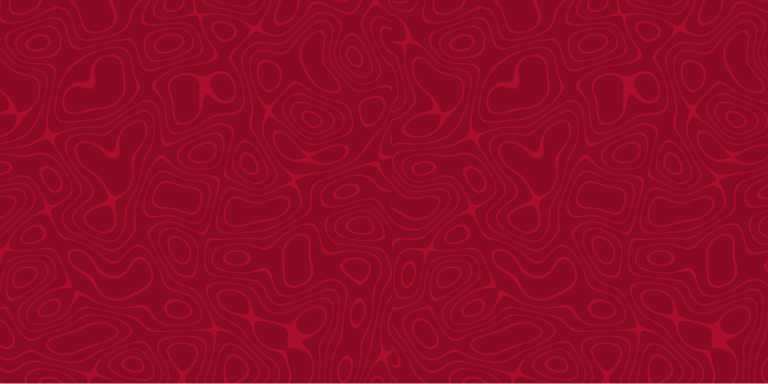
Reproduce this pattern procedurally as a Shadertoy shader.

```glsl
// Random unit gradient for a lattice point
vec2 latticeGradient(vec2 cell) {
    vec3 q = fract(cell.xyx * vec3(0.1031, 0.1030, 0.0973) + 0.37);
    q += dot(q, q.yzx + 33.33);
    float angle = 6.2831853 * fract((q.x + q.y) * q.z);
    return vec2(cos(angle), sin(angle));
}

// Round, fading tilt around one lattice point
float tilt(vec2 cell, vec2 offset) {
    float falloff = max(0.5 - dot(offset, offset), 0.0);
    falloff *= falloff;
    return falloff * falloff * dot(latticeGradient(cell), offset);
}

// Simplex noise: evenly sized round hills and hollows
float simplexNoise(vec2 p) {
    const float skew = 0.366025, unskew = 0.211325;
    vec2 cell = floor(p + (p.x + p.y) * skew);
    vec2 a = p - cell + (cell.x + cell.y) * unskew;
    vec2 side = a.x > a.y ? vec2(1, 0) : vec2(0, 1);
    vec2 b = a - side + unskew;
    vec2 c = a - 1.0 + 2.0 * unskew;
    return 70.0 * (tilt(cell, a) + tilt(cell + side, b) + tilt(cell + 1.0, c));
}

// Terrain height, counted in contour levels
float terrain(vec2 p) {
    return 3.9 * simplexNoise(p * 4.2 + vec2(23.3, 41.7)) + 0.4;
}

void mainImage(out vec4 fragColor, in vec2 fragCoord) {
    vec2 p = fragCoord / iResolution.y;
    float pixel = 1.0 / iResolution.y;

    // Faint hairline along the lower edge
    float edge = clamp((0.0013 - p.y) / pixel + 0.5, 0.0, 1.0);

    // The sheet is laid a second time, with a seam near the middle
    if (p.x > 1.02) p.x -= 1.104;

    // Slope per pixel, sampled within the sheet so the seam stays clean
    float height = terrain(p);
    vec2 slope = vec2(terrain(p + vec2(pixel, 0.0)), terrain(p + vec2(0.0, pixel))) - height;
    float blur = max(1.2 * length(slope), 0.001);

    // Bands of fixed height range: thin on slopes, wide on saddles and tops
    float levelDistance = abs(fract(height) - 0.5);
    float line = clamp((0.08 - levelDistance) / blur + 0.5, 0.0, 1.0);

    vec3 crimson = vec3(0.545, 0.04, 0.137);
    vec3 brightRed = vec3(0.672, 0.05, 0.174);
    vec3 color = mix(crimson, brightRed, line);
    fragColor = vec4(mix(color, vec3(0.95, 0.9, 0.91), edge), 1.0);
}
```
